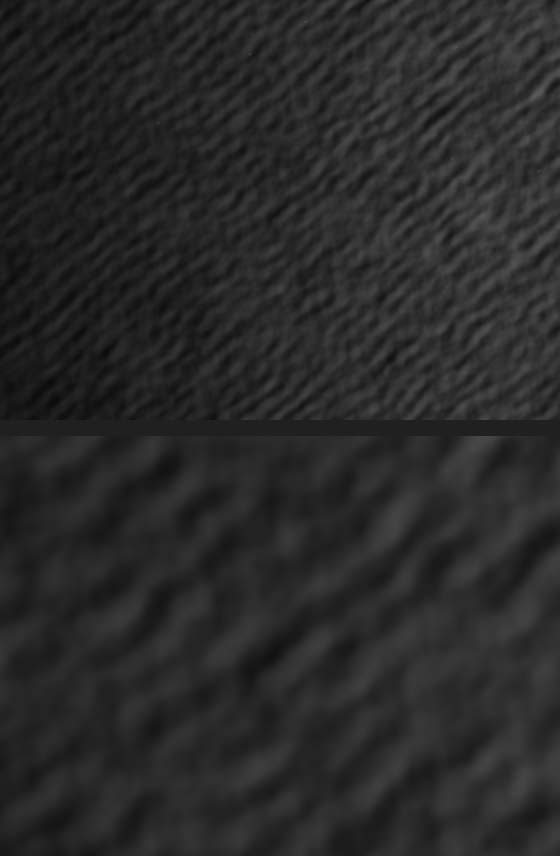
Top: the whole. Bottom: its middle third, enlarged.
Give the GLSL for this texture, as a WebGL 1 fragment shader.

```glsl
precision highp float;
// Dark embossed surface: soft diagonal ribs broken into small irregular dimples, lit from the side.

uniform vec2 u_resolution;

const float TAU = 6.2831853;
const vec2 RIB_DIRECTION = vec2(0.766, 0.643);
const vec2 LIGHT_DIRECTION = vec2(-0.86, 0.51);

// Sine-free hash giving two values in 0..1
vec2 hash2(vec2 cell) {
  vec3 q = fract(cell.xyx * vec3(0.1031, 0.1030, 0.0973));
  q += dot(q, q.yzx + 33.33);
  return fract((q.xx + q.yz) * q.zy);
}

float cornerSlope(vec2 cell, vec2 offset) {
  return dot(hash2(cell) * 2.0 - 1.0, offset);
}

// Smooth gradient noise, roughly -0.7..0.7
float gradientNoise(vec2 p) {
  vec2 cell = floor(p);
  vec2 f = p - cell;
  vec2 blend = f * f * f * (f * (f * 6.0 - 15.0) + 10.0);
  vec2 right = vec2(1.0, 0.0);
  vec2 up = vec2(0.0, 1.0);
  float low = mix(cornerSlope(cell, f), cornerSlope(cell + right, f - right), blend.x);
  float high = mix(cornerSlope(cell + up, f - up), cornerSlope(cell + 1.0, f - 1.0), blend.x);
  return mix(low, high, blend.y);
}

// x runs along the ribs, y across them
vec2 ribSpace(vec2 p, vec2 direction) {
  return vec2(dot(p, direction), dot(p, vec2(-direction.y, direction.x)));
}

float surfaceHeight(vec2 p, vec2 direction) {
  vec2 rib = ribSpace(p, direction);
  rib.y += 0.020 * gradientNoise(p * 5.0 + 40.0);
  rib.y += 0.008 * gradientNoise(p * 21.0 + 80.0);

  float ribStrength = 0.11 + 0.15 * gradientNoise(p * 11.0 + 120.0);
  float ribs = ribStrength * sin(TAU * 25.0 * rib.y);
  float grains = 0.50 * gradientNoise(rib * vec2(19.0, 34.0) + 160.0);
  float dimples = 0.58 * gradientNoise(p * 32.0 + 200.0);
  float fineGrain = 0.10 * gradientNoise(p * 76.0 + 240.0);
  return ribs + grains + dimples + fineGrain;
}

// Height difference toward the light, over a short step
float reliefSlope(vec2 p, vec2 light, float reach) {
  vec2 offset = light * reach;
  return surfaceHeight(p - offset, RIB_DIRECTION) - surfaceHeight(p + offset, RIB_DIRECTION);
}

// Broad light falloff, dim on the left and in the lower corner
float illumination(vec2 uv) {
  float sweep = mix(0.108, 0.202, smoothstep(-0.15, 1.1, uv.x));
  vec2 fromGlow = uv - vec2(0.98, 0.55);
  float rightGlow = 0.022 * exp(-5.0 * dot(fromGlow, fromGlow));
  float cornerShade = 0.020 * exp(-7.0 * dot(uv, uv));
  return sweep + rightGlow - cornerShade;
}

// Uneven patches, from wide clouds down to groups of dimples
float mottling(vec2 p) {
  vec2 rib = ribSpace(p, RIB_DIRECTION);
  float clouds = 0.17 * gradientNoise(p * 4.0 + 280.0);
  float streaks = 0.27 * gradientNoise(rib * vec2(7.0, 14.0) + 320.0);
  float hollows = 0.27 * gradientNoise(rib * vec2(13.0, 21.0) + 360.0);
  return clouds + streaks + hollows;
}

// Rare tiny bright flecks, at most one per cell
float glints(vec2 p, float density) {
  vec2 cell = floor(p * density);
  vec2 center = (cell + 0.2 + 0.6 * hash2(cell + 300.0)) / density;
  vec2 offset = ribSpace(p - center, RIB_DIRECTION) * vec2(0.7, 1.2);
  float present = step(0.88, hash2(cell + 400.0).x);
  return present * (1.0 - smoothstep(0.0005, 0.0045, length(offset)));
}

void main() {
  vec2 uv = gl_FragCoord.xy / u_resolution;
  vec2 p = gl_FragCoord.xy / u_resolution.y;

  // Lit flanks and shaded pits, softly limited
  float slope = reliefSlope(p, LIGHT_DIRECTION, 0.0040);
  float relief = 1.40 * slope / (1.0 + 0.5 * abs(slope));
  float pitShade = 0.28 * surfaceHeight(p, RIB_DIRECTION);

  float grey = illumination(uv) * (1.0 + relief + pitShade + mottling(p));
  grey += 0.10 * glints(p, 6.0);
  gl_FragColor = vec4(vec3(clamp(grey, 0.05, 0.40)), 1.0);
}
```
